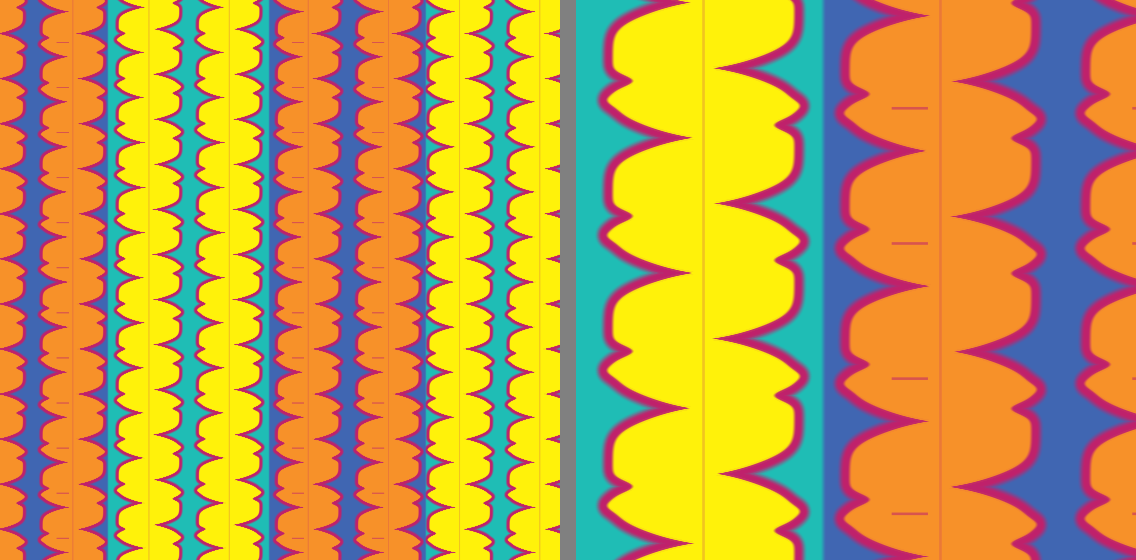
Left: the whole. Right: its middle third, enlarged.
Give the GLSL for this pattern, as a WebGL 2 fragment shader.

```glsl
#version 300 es
precision highp float;

uniform vec2 u_resolution;
out vec4 outColor;

// Layout, in units of which UNITS span the canvas
const float UNITS = 768.0;
const float ROW_HEIGHT = 61.8;
const float FIRST_SPIKE = 16.0;
const float LEFT_SPIKE_OFFSET = 30.0;
const float STRIP_PITCH = 110.0;
const int PANEL_COUNT = 4;
const float PANEL_WIDTH = 218.0;
const float FIRST_EDGE = -70.0;
const float EVEN_EDGE_SHIFT = 3.0;
const float FIRST_CENTER = 45.0;
const float CENTER_STEP = 214.3;
const vec4 CENTER_DRIFT = vec4(0.0, 0.0, 4.0, -2.5);
const vec4 PANEL_LIFT = vec4(0.0, 6.0, 0.0, 0.0);

// Outline
const float CHANNEL_HALF = 13.5;
const float RIM_WIDTH = 4.3;
const float RIM_SOFTNESS = 1.8;
const float EDGE_SOFTNESS = 1.1;
const float SPIKE_JITTER = 2.5;
const float SEAM_STRENGTH = 0.22;
const float DASH_STRENGTH = 0.55;

const vec3 ORANGE = vec3(0.97, 0.57, 0.16);
const vec3 YELLOW = vec3(1.00, 0.95, 0.04);
const vec3 BLUE = vec3(0.25, 0.40, 0.70);
const vec3 TEAL = vec3(0.12, 0.74, 0.71);
const vec3 MAGENTA = vec3(0.75, 0.13, 0.42);

float hash(vec2 p) {
    vec3 q = fract(vec3(p.xyx) * 0.1031);
    q += dot(q, q.yzx + 33.33);
    return fract((q.x + q.y) * q.z);
}

float bump(float v, float width) {
    v /= width;
    return exp(-v * v);
}

// Signed offset to the nearest repeat
float wrapRow(float v) {
    return v - ROW_HEIGHT * floor(v / ROW_HEIGHT + 0.5);
}

// Distance from channel axis to strip edge; v runs from a spike tip
float stripEdge(float v, float seed) {
    float row = floor(v / ROW_HEIGHT + 0.5);
    float s = wrapRow(v);
    float jitter = SPIKE_JITTER * (hash(vec2(row + 40.0, seed)) - 0.5);
    float spike = 18.0 * bump(s, 9.0) + (18.0 + jitter) * exp(-abs(s) / 3.0);
    float notch = 9.0 * bump(wrapRow(v + 26.0), 3.6);
    float lip = 3.0 * bump(s + 17.0, 3.0);
    return CHANNEL_HALF + spike + notch - lip;
}

// Approximate signed distance, positive inside the strip
float stripDistance(float x, float v, float seed) {
    float gap = x - stripEdge(v, seed);
    float side = gap < 0.0 ? -1.0 : 1.0;
    float nearest = abs(gap);
    for (int k = -10; k <= 10; k++) {
        float dy = float(k) * 0.75;
        float g = (x - stripEdge(v + dy, seed)) * side;
        nearest = min(nearest, length(vec2(max(g, 0.0), dy)));
    }
    return nearest * side;
}

float hairline(float d, float halfWidth, float px) {
    return 1.0 - smoothstep(halfWidth, halfWidth + max(px, 0.6), abs(d));
}

vec3 panelColor(int index, vec2 p, float px) {
    bool warm = index % 2 == 0;
    vec3 strip = warm ? ORANGE : YELLOW;
    vec3 channel = warm ? BLUE : TEAL;

    // Fold onto one channel; its left side is the right side turned half round
    float center = FIRST_CENTER + CENTER_STEP * float(index) + CENTER_DRIFT[index];
    float x = p.x - center;
    float column = floor(x / STRIP_PITCH + 0.5);
    x -= column * STRIP_PITCH;
    float v = p.y - FIRST_SPIKE + PANEL_LIFT[index];
    if (x < 0.0) v = LEFT_SPIKE_OFFSET - v;
    float seed = float(index) * 7.0 + column * 2.0 + step(0.0, x) + 11.0;
    float ax = abs(x);

    // Channel, rim, strip
    float d = stripDistance(ax, v, seed);
    float rimSoft = max(RIM_SOFTNESS, px);
    float edgeSoft = max(EDGE_SOFTNESS, px);
    vec3 color = mix(channel, MAGENTA, smoothstep(-rimSoft, rimSoft, d + RIM_WIDTH));
    float inside = smoothstep(-edgeSoft, edgeSoft, d);
    color = mix(color, strip, inside);

    // Vertical seam and short dashes
    float seam = hairline(ax - 0.5 * STRIP_PITCH, 0.3, px) * inside;
    color = mix(color, MAGENTA, SEAM_STRENGTH * seam);
    float dash = hairline(wrapRow(v + 19.5), 0.3, px) * hairline(x - 41.0, 8.0, px);
    return warm ? mix(color, MAGENTA, DASH_STRENGTH * dash * inside) : color;
}

void main() {
    vec2 uv = gl_FragCoord.xy / u_resolution;
    vec2 p = vec2(uv.x, 1.0 - uv.y) * UNITS;
    float px = UNITS / min(u_resolution.x, u_resolution.y) * 0.7;
    float soft = max(1.5, px);

    vec3 color = vec3(0.0);
    for (int i = 0; i < PANEL_COUNT; i++) {
        float edge = FIRST_EDGE + PANEL_WIDTH * float(i) + EVEN_EDGE_SHIFT * float(1 - i % 2);
        color = mix(color, panelColor(i, p, px), smoothstep(edge - soft, edge + soft, p.x));
    }
    outColor = vec4(color, 1.0);
}
```
